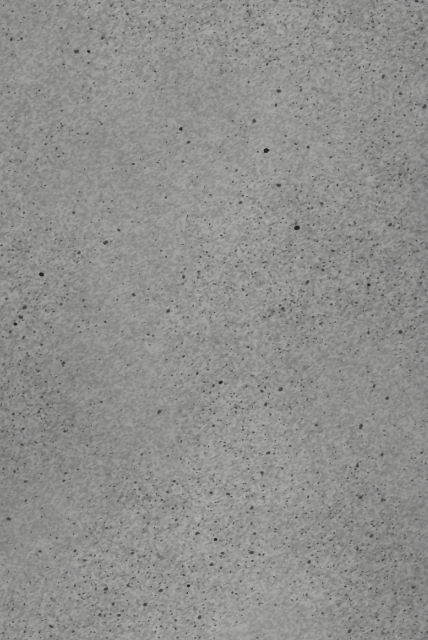
Give the GLSL for this texture, as a Shadertoy shader.

```glsl
// Draws a grey cast concrete wall with soft clouds, fine grain and small dark air pits.

#define BASE_GREY 0.570
#define CLOUD_CONTRAST 0.125
#define MOTTLE_CONTRAST 0.04
#define GRAIN_CONTRAST 0.155
#define GRAIN_SCALE 350.0
#define GRAIN_ANGLE 0.45
#define DENT_DEPTH 0.10
#define PIT_GREY 0.25
#define HOLE_GREY 0.12

float hash(vec2 p) {
    vec3 q = fract(vec3(p.xyx) * 0.1031);
    q += dot(q, q.yzx + 33.33);
    return fract((q.x + q.y) * q.z);
}

float valueNoise(vec2 p) {
    vec2 cell = floor(p), f = fract(p);
    f = f * f * (3.0 - 2.0 * f);
    float low = mix(hash(cell), hash(cell + vec2(1, 0)), f.x);
    float high = mix(hash(cell + vec2(0, 1)), hash(cell + vec2(1, 1)), f.x);
    return mix(low, high, f.y);
}

float fbm(vec2 p) {
    float sum = 0.0, weight = 0.5;
    for (int i = 0; i < 5; i++) {
        sum += weight * valueNoise(p);
        p = mat2(1.6, 1.2, -1.2, 1.6) * p + 7.3;
        weight *= 0.5;
    }
    return sum;
}

mat2 rotation(float angle) {
    float c = cos(angle), s = sin(angle);
    return mat2(c, -s, s, c);
}

// Coverage of one scattered layer of ragged pits, each kept inside its grid cell.
float pits(vec2 p, float cellSize, vec2 radii, float density, float stretch, float seed) {
    vec2 cell = floor(p / cellSize);
    vec2 id = cell + seed;
    float sizePick = hash(id + 41.7);
    float radius = mix(radii.x, radii.y, sizePick * sizePick * sizePick);
    vec2 jitter = vec2(hash(id + 11.3), hash(id + 23.9)) - 0.5;
    vec2 center = (cell + 0.5) * cellSize + jitter * (cellSize - 2.6 * radius * stretch);
    vec2 d = rotation(GRAIN_ANGLE + 1.8 * (hash(id + 67.1) - 0.5)) * (p - center);
    d.x /= stretch;
    float ragged = radius * (0.75 + 0.5 * valueNoise(p * 420.0 + seed));
    float edge = 0.8 / iResolution.y;
    float disc = 1.0 - smoothstep(ragged - edge, ragged + edge, length(d));
    return disc * step(hash(id + 5.1), density);
}

void mainImage(out vec4 fragColor, in vec2 fragCoord) {
    vec2 p = fragCoord / iResolution.y;
    float aspect = iResolution.x / iResolution.y;

    // Broad stains, with slightly darker side edges.
    float cloud = fbm(p * 3.5 + 3.7) - 0.48;
    float mottle = fbm(p * 26.0 + 19.0) - 0.48;
    float side = abs(p.x / aspect - 0.5) * 2.0;
    float grey = BASE_GREY + CLOUD_CONTRAST * cloud + MOTTLE_CONTRAST * mottle;
    grey -= 0.02 * pow(side, 4.0);

    // Short slanted grain in two sizes, stronger in rough patches.
    float cluster = smoothstep(0.32, 0.62, fbm(p * 5.0 + 31.0));
    vec2 slanted = rotation(GRAIN_ANGLE) * p * vec2(0.75, 1.0);
    float fine = valueNoise(slanted * GRAIN_SCALE + 50.0) - 0.5;
    float coarse = valueNoise(slanted * GRAIN_SCALE * 0.45 + 90.0) - 0.5;
    grey += GRAIN_CONTRAST * (0.85 + 0.25 * cluster) * (0.75 * fine + 0.25 * coarse);

    // Faint shadowed dents of irregular outline.
    float dents = valueNoise(slanted * GRAIN_SCALE * 0.8 + 140.0);
    grey -= DENT_DEPTH * smoothstep(0.72, 0.98, dents) * (0.4 + 0.6 * cluster);

    // Pinholes gather in rough patches; larger ones are rarer.
    float pin = pits(p, 0.0085, vec2(0.0007, 0.0014), 0.06 + 0.20 * cluster, 1.4, 13.0);
    float small = pits(p + 0.31, 0.021, vec2(0.0010, 0.0027), 0.08 + 0.22 * cluster, 1.4, 157.0);
    float hole = pits(p + 0.07, 0.13, vec2(0.0022, 0.0055), 0.36, 1.15, 311.0);

    grey = mix(grey, PIT_GREY, pin * 0.85);
    grey = mix(grey, PIT_GREY, small * 0.9);
    grey = mix(grey, HOLE_GREY, hole * 0.95);

    vec3 tint = vec3(1.0, 1.0, 0.996);
    fragColor = vec4(clamp(grey * tint, 0.0, 1.0), 1.0);
}
```
